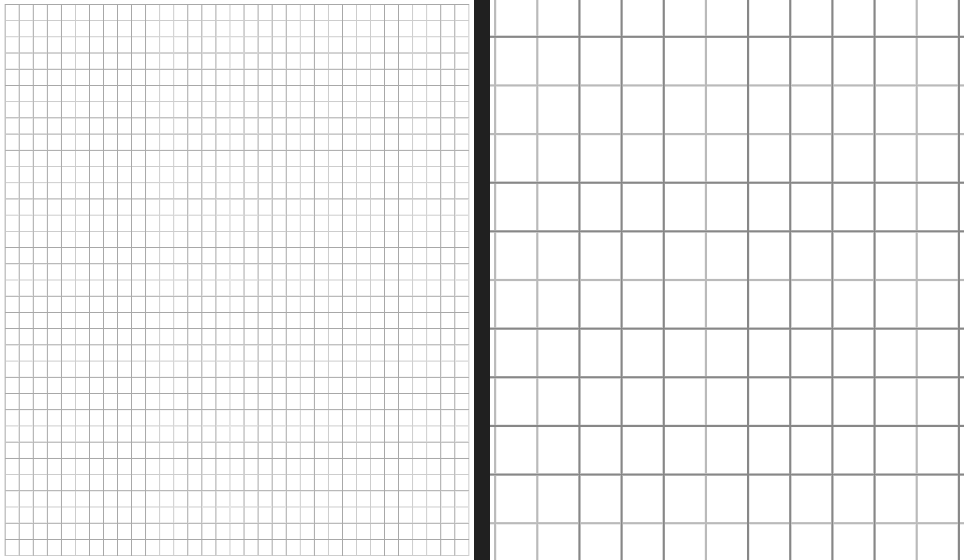
Left: the whole. Right: its middle third, enlarged.
This pattern is drawn by a WebGL 2 fragment shader. Its source:

```glsl
#version 300 es
precision highp float;
// Draws a sheet of fine grey graph paper whose rulings vary between dark and faint.

uniform vec2 u_resolution;
out vec4 fragColor;

const vec2 CELLS = vec2(33.0, 34.0);        // repeats across and down
const vec2 MARGIN = vec2(0.0108, 0.0078);   // blank border, share of each side
const float LINE_WIDTH = 0.0013;            // share of the canvas height
const vec3 PAPER = vec3(1.0);
const float DARK_INK = 0.47;
const float FAINT_INK = 0.27;

float hash(float n) {
    return fract(sin(n * 127.1) * 43758.5453);
}

// Share of a pixel-wide box, centred at distance d, that a line covers.
float lineCoverage(float d, float width, float pixel) {
    float low = max(d - 0.5 * pixel, -0.5 * width);
    float high = min(d + 0.5 * pixel, 0.5 * width);
    return max(high - low, 0.0) / pixel;
}

// Strength of one ruling: each is either dark or faint.
float rulingInk(float index, float seed, float faintShare) {
    return hash(index + seed) < faintShare ? FAINT_INK : DARK_INK;
}

// Ink of the nearest ruling along one axis, with t running 0..1 over the grid.
float rulings(float t, float cells, float span, float pixel, float seed, vec2 faintRange) {
    float index = clamp(floor(t * cells + 0.5), 0.0, cells);
    float d = (t - index / cells) * span;
    float faintShare = mix(faintRange.x, faintRange.y, index / cells);
    return rulingInk(index, seed, faintShare) * lineCoverage(d, LINE_WIDTH, pixel);
}

// Soft mask that ends the rulings at the outer frame.
float insideSpan(float t, float span, float pixel) {
    float d = (abs(t - 0.5) - 0.5) * span - 0.5 * LINE_WIDTH;
    return clamp(0.5 - d / pixel, 0.0, 1.0);
}

void main() {
    vec2 uv = gl_FragCoord.xy / u_resolution;
    float pixel = 1.0 / u_resolution.y;

    // Grid coordinates and the grid's size in canvas heights
    vec2 t = (uv - MARGIN) / (1.0 - 2.0 * MARGIN);
    vec2 span = (1.0 - 2.0 * MARGIN) * u_resolution * pixel;

    // Upright rulings turn faint more often towards the right
    float upright = rulings(t.x, CELLS.x, span.x, pixel, 3.7, vec2(0.02, 0.55));
    float level = rulings(t.y, CELLS.y, span.y, pixel, 61.3, vec2(0.33));
    upright *= insideSpan(t.y, span.y, pixel);
    level *= insideSpan(t.x, span.x, pixel);

    // Crossings keep the darker ink
    fragColor = vec4(PAPER * (1.0 - max(upright, level)), 1.0);
}
```
